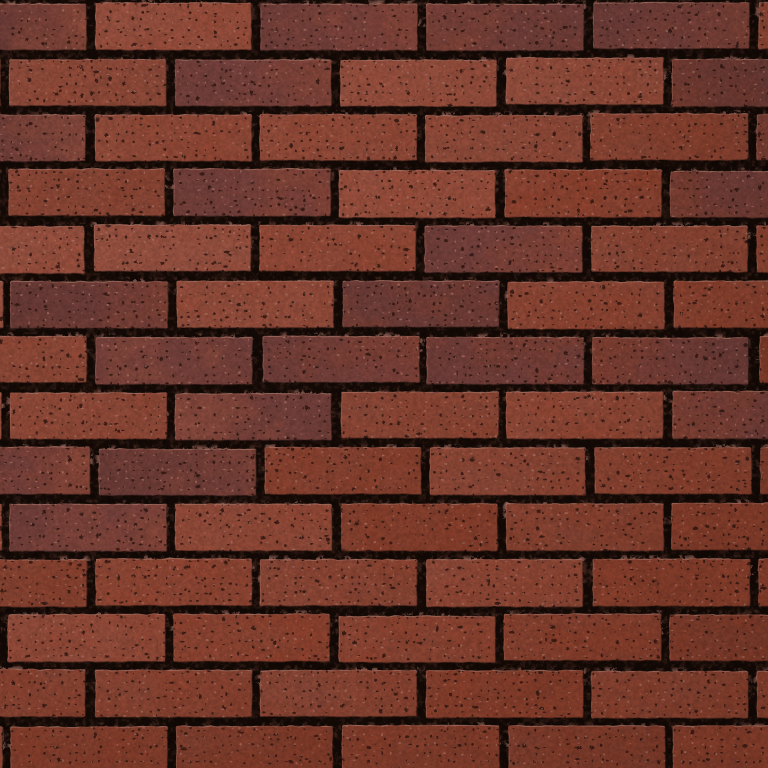
Write a Shadertoy shader that draws this texture.

```glsl
// Running-bond wall of rough red bricks with deep, dark mortar joints.

// Layout, in canvas widths
const vec2 PITCH = vec2(0.2156, 0.0724);      // brick plus joint
const vec2 BRICK = vec2(0.2046, 0.0618);      // visible brick face
const vec2 START = vec2(0.1205, -0.0015);     // first course, from top left
const float COURSE_SHIFT = -0.1135;           // offset of every other course
const float ROW_JITTER = 0.007;
const float BRICK_JITTER = 0.0028;
const float CORNER = 0.0022;
const float EDGE_WOBBLE = 0.0026;
const float LIP_WIDTH = 0.0022;

// Surface
const float PLUM_CHANCE = 0.34;
const float GRAIN = 0.24;
const float MOTTLE = 0.13;

const vec3 PALE_CLAY = vec3(0.54, 0.29, 0.23);
const vec3 RED_CLAY  = vec3(0.47, 0.215, 0.15);
const vec3 PLUM_CLAY = vec3(0.39, 0.215, 0.20);
const vec3 CHALK     = vec3(0.64, 0.44, 0.39);
const vec3 PIT       = vec3(0.15, 0.07, 0.05);
const vec3 MORTAR    = vec3(0.075, 0.035, 0.02);
const vec3 CRUMB     = vec3(0.25, 0.15, 0.12);

float hash(vec2 p) {
    vec3 q = fract(vec3(p.xyx) * 0.1031);
    q += dot(q, q.yzx + 33.33);
    return fract((q.x + q.y) * q.z);
}

float noise(vec2 p) {
    vec2 i = floor(p), f = fract(p);
    f = f * f * (3.0 - 2.0 * f);
    return mix(mix(hash(i), hash(i + vec2(1, 0)), f.x),
               mix(hash(i + vec2(0, 1)), hash(i + vec2(1, 1)), f.x), f.y);
}

float fbm(vec2 p) {
    float sum = 0.0, amp = 0.5;
    for (int i = 0; i < 4; i++) {
        sum += amp * noise(p);
        p = p * 2.03 + 17.1;
        amp *= 0.5;
    }
    return sum / 0.9375;
}

// Coverage of small irregular spots, at most one per grid cell
float specks(vec2 p, float cell, float radius, float density, float seed, float px) {
    vec2 id = floor(p / cell) + seed;
    vec2 centre = 0.25 + 0.5 * vec2(hash(id), hash(id + 41.7));
    vec2 d = (fract(p / cell) - centre) * cell;
    d *= mix(vec2(0.65, 1.3), vec2(1.2, 0.8), hash(id + 73.3));
    float r = radius * mix(0.4, 1.0, hash(id + 11.9));
    r *= 0.6 + 0.8 * noise(p * 700.0);
    return step(hash(id + 29.5), density) * (1.0 - smoothstep(r - px, r + px, length(d)));
}

float roundedBox(vec2 p, vec2 halfSize, float r) {
    vec2 q = abs(p) - halfSize + r;
    return length(max(q, 0.0)) + min(max(q.x, q.y), 0.0) - r;
}

void mainImage(out vec4 fragColor, in vec2 fragCoord) {
    vec2 p = fragCoord / iResolution.xy;
    p.y = 1.0 - p.y;                           // courses count downward
    float px = 0.75 / iResolution.y;

    // Locate the brick
    vec2 g = p - START;
    float row = floor(g.y / PITCH.y);
    g.x -= COURSE_SHIFT * mod(row, 2.0) + ROW_JITTER * (hash(vec2(row, 5.0)) - 0.5);
    vec2 id = vec2(floor(g.x / PITCH.x), row) + 20.0;
    vec2 local = (fract(g / PITCH) - 0.5) * PITCH;
    local -= BRICK_JITTER * (vec2(hash(id + 3.1), hash(id + 8.7)) - 0.5);

    // Worn outline
    vec2 halfSize = 0.5 * BRICK - 0.0012 * vec2(hash(id + 51.0), hash(id + 62.0)) + 0.0006;
    float d = roundedBox(local, halfSize, CORNER);
    d += EDGE_WOBBLE * (fbm(p * 95.0) - 0.5);
    float face = 1.0 - smoothstep(-px, px, d);

    // Clay tone: paler at upper left, redder at lower right, some plum bricks
    float grain = 0.6 * noise(p * 420.0) + 0.4 * noise(p * 230.0 + 9.0) - 0.5;
    float mottle = fbm(p * vec2(26.0, 34.0) + id * 3.7) - 0.5;
    float redness = 0.55 * (p.x + p.y) + 0.5 * (hash(id + 14.2) - 0.5) + 0.7 * mottle;
    vec3 clay = mix(PALE_CLAY, RED_CLAY, clamp(redness, 0.0, 1.0));
    float chance = PLUM_CHANCE * (1.0 - smoothstep(0.62, 0.78, p.y));
    float plum = step(hash(id + 37.4), chance);
    float firing = local.x / BRICK.x * (hash(id + 81.0) - 0.5) * 2.0;
    clay = mix(clay, PLUM_CLAY, plum * clamp(0.8 + firing + mottle, 0.0, 1.0));
    clay *= 1.0 + GRAIN * grain + MOTTLE * mottle + 0.08 * (hash(id + 19.0) - 0.5);

    // Pits and pale mineral flecks
    float pits = max(specks(p, 0.0105, 0.0017, 0.55, 3.0, px),
                     specks(p + 0.004, 0.017, 0.0026, 0.35, 90.0, px));
    float flecks = specks(p + 0.002, 0.0115, 0.0014, 0.45, 160.0, px);
    clay = mix(clay, PIT, 0.8 * pits);
    clay = mix(clay, CHALK, 0.65 * flecks);

    // Lit lip along the top and left, shade along the bottom and right
    vec2 side = local / halfSize;
    float rim = smoothstep(-LIP_WIDTH, -0.0003, d);
    float topLip = smoothstep(0.85, 0.96, -side.y);
    float leftLip = 0.6 * smoothstep(0.96, 0.99, -side.x);
    float broken = smoothstep(0.25, 0.65, noise(p * vec2(130.0, 170.0)));
    clay = mix(clay, CHALK, rim * max(topLip, leftLip) * (0.25 + 0.6 * broken));
    float lowRight = max(smoothstep(0.88, 1.0, side.y), smoothstep(0.97, 1.0, side.x));
    clay *= 1.0 - 0.4 * rim * lowRight;

    // Recessed mortar, with crumbs caught on the ledge above each brick
    float rough = fbm(p * 210.0);
    float ledge = smoothstep(0.007, 0.0, d) * step(local.y, 0.0);
    float crumbs = smoothstep(0.48, 0.78, rough) * (0.35 + 0.65 * ledge);
    vec3 joint = mix(MORTAR * (0.6 + 0.8 * rough), CRUMB, crumbs);
    float chip = ledge * smoothstep(0.70, 0.80, noise(p * 62.0 + 4.0)) * smoothstep(0.4, 0.6, rough);
    joint = mix(joint, CHALK * 0.8, chip * 0.8);

    float light = 1.04 - 0.10 * smoothstep(0.35, 1.0, distance(p, vec2(0.3, 0.4)));
    fragColor = vec4(mix(joint, clay, face) * light, 1.0);
}
```
